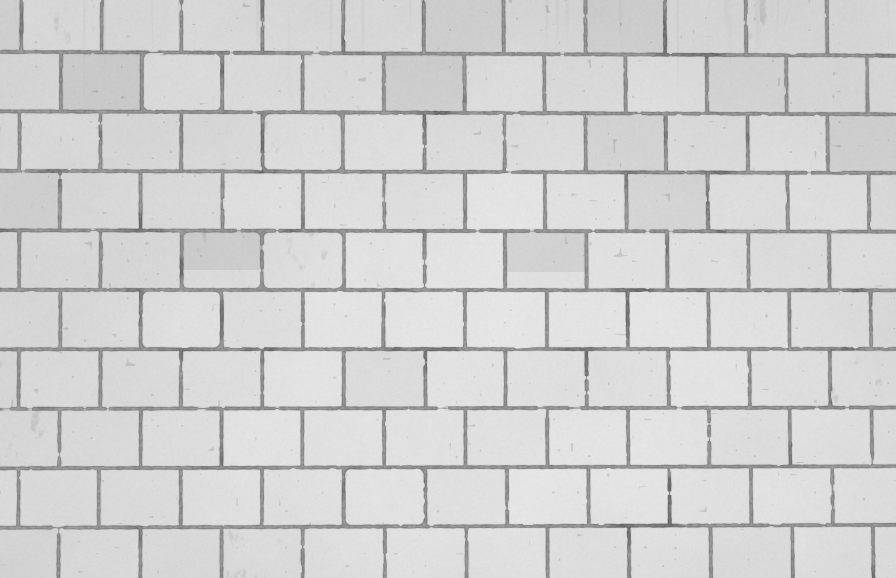
Give the GLSL for this texture, as a WebGL 1 fragment shader.

```glsl
precision highp float;
// Pale glazed brick wall in running bond with thin, rough grey joints.
uniform vec2 u_resolution;

// Lengths are fractions of the canvas height.
#define BRICK_WIDTH 0.1393
#define COURSE_HEIGHT 0.1022
#define FIRST_BED 0.0930
#define FIRST_JOINT 0.0364
#define JOINT 0.0062
#define JITTER 0.0012
#define TILT 0.008
#define TONE_SPREAD 0.022
#define DARK_SHARE 0.20
#define GRAIN 0.016

const vec3 SHADED_GLAZE = vec3(0.835);
const vec3 BRIGHT_GLAZE = vec3(0.885);
const vec3 DARK_MORTAR = vec3(0.42);
const vec3 LIGHT_MORTAR = vec3(0.64);

float hash(vec2 p) {
  vec3 q = fract(p.xyx * 0.1031);
  q += dot(q, q.yzx + 33.33);
  return fract((q.x + q.y) * q.z);
}

float noise(vec2 p) {
  vec2 i = floor(p), f = fract(p);
  f = f * f * (3.0 - 2.0 * f);
  return mix(mix(hash(i), hash(i + vec2(1.0, 0.0)), f.x),
             mix(hash(i + vec2(0.0, 1.0)), hash(i + 1.0), f.x), f.y);
}

float fbm(vec2 p) {
  float sum = 0.0, weight = 0.5;
  for (int i = 0; i < 4; i++) {
    sum += weight * noise(p);
    p = p * 2.03 + 17.1;
    weight *= 0.5;
  }
  return sum / 0.9375;
}

float roundedBox(vec2 p, vec2 halfSize, float radius) {
  vec2 q = abs(p) - halfSize + radius;
  return length(max(q, 0.0)) + min(max(q.x, q.y), 0.0) - radius;
}

// Sideways shift of one upright joint.
float jointShift(vec2 id) {
  return (hash(id + 31.7) * 2.0 - 1.0) * JITTER;
}

void main() {
  float pixel = 1.0 / u_resolution.y;
  vec2 p = gl_FragCoord.xy * pixel;
  float across = gl_FragCoord.x / u_resolution.x;
  float depth = 1.0 - p.y;

  // Courses run down from the top and converge slightly.
  float top = depth - TILT * (across - 0.5) * (1.0 - 1.8 * depth);
  float course = (top - FIRST_BED) / COURSE_HEIGHT + 1.0;
  float row = floor(course);

  // Every other course is shifted by half a brick.
  float width = BRICK_WIDTH + 0.0018 * depth;
  float start = FIRST_JOINT - 0.006 * depth + 0.5 * width * mod(row, 2.0);
  float column = floor((p.x - start) / width);
  vec2 id = vec2(column, row) + 7.0;
  vec2 local = vec2(p.x - start - column * width, fract(course) * COURSE_HEIGHT);

  // Brick outline with uneven edges and a few broken corners.
  float left = jointShift(id);
  float right = width + jointShift(id + vec2(1.0, 0.0));
  vec2 center = 0.5 * vec2(left + right, COURSE_HEIGHT);
  vec2 halfSize = 0.5 * vec2(right - left, COURSE_HEIGHT) - 0.5 * JOINT;
  float radius = 0.002 + 0.008 * step(0.94, hash(id + 3.3));
  float edge = roundedBox(local - center, halfSize, radius);
  edge += (noise(p * 130.0) - 0.5) * 0.0012;
  edge -= 0.0025 * smoothstep(0.78, 0.95, noise(p * 75.0 + 9.0));

  // Soft light, strongest right of the middle and low on the wall.
  vec2 fromLight = (vec2(across, p.y) - vec2(0.58, 0.36)) * vec2(1.25, 1.15);
  float light = 1.0 - smoothstep(0.15, 0.85, length(fromLight));
  vec3 glaze = mix(SHADED_GLAZE, BRIGHT_GLAZE, light);

  // Brick tones; the darker ones gather in the upper courses.
  glaze += (hash(id) - 0.5) * TONE_SPREAD;
  float upper = 1.0 - smoothstep(0.3, 0.75, depth);
  float dark = step(1.0 - DARK_SHARE * upper, hash(id + 11.9));
  glaze -= dark * (0.025 + 0.03 * hash(id + 5.1));

  // Clouding, faint drips, scuffs, specks and fine grain.
  glaze += (fbm(p * 9.0) - 0.5) * 0.025;
  float drip = smoothstep(0.8, 0.95, noise(vec2(p.x * 110.0, p.y * 4.0)));
  glaze -= 0.025 * drip * (1.0 - smoothstep(0.05, 0.22, depth));
  float scuffed = step(0.9, hash(id + 21.4));
  glaze -= 0.07 * scuffed * smoothstep(0.68, 0.85, fbm(p * vec2(50.0, 32.0)));
  glaze -= 0.10 * smoothstep(0.93, 0.99, noise(p * 95.0 + 40.0));
  glaze += (noise(p * 330.0) - 0.5) * GRAIN;
  glaze -= 0.04 * smoothstep(-0.003, 0.0, edge);

  // Mortar is gritty, with a shadow along the brick edges.
  float grit = 0.6 * noise(p * 240.0) + 0.4 * fbm(p * 28.0);
  float core = smoothstep(0.0, 0.45 * JOINT, edge);
  vec3 mortar = mix(DARK_MORTAR, LIGHT_MORTAR, 0.65 * grit + 0.4 * core);
  mortar -= 0.12 * smoothstep(0.6, 0.8, fbm(p * 13.0 + 60.0));

  float cover = smoothstep(-0.75 * pixel, 0.75 * pixel, edge);
  gl_FragColor = vec4(mix(glaze, mortar, cover), 1.0);
}
```
